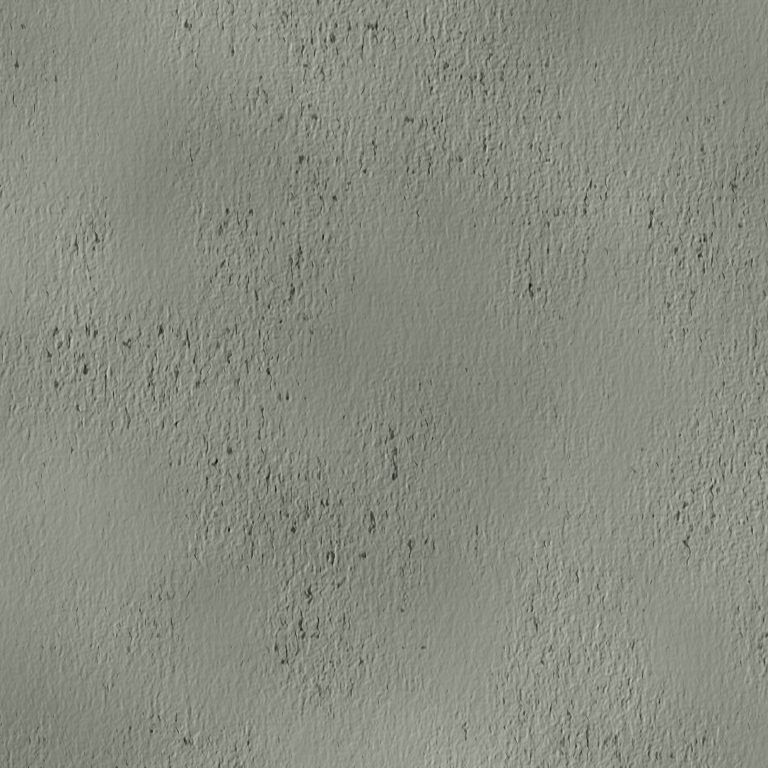
Give the GLSL for this texture, as a Shadertoy shader.

```glsl
// Grey-green plaster with a fine vertical grain, short dark cracks and soft cloudy tone.

float hash(vec2 p) {
    return fract(sin(dot(p, vec2(127.1, 311.7))) * 43758.5453);
}

float noise(vec2 p) {
    vec2 cell = floor(p), f = fract(p);
    f = f * f * (3.0 - 2.0 * f);
    return mix(mix(hash(cell), hash(cell + vec2(1, 0)), f.x),
               mix(hash(cell + vec2(0, 1)), hash(cell + vec2(1, 1)), f.x), f.y);
}

float fbm(vec2 p) {
    float sum = 0.0, amplitude = 0.5;
    for (int i = 0; i < 4; i++) {
        sum += amplitude * noise(p);
        p = mat2(1.6, 1.2, -1.2, 1.6) * p + 17.3;
        amplitude *= 0.5;
    }
    return sum / 0.9375;
}

// Surface height: long fibres, medium lumps and fine grit
float relief(vec2 p) {
    p.x += 0.003 * (noise(p * vec2(90.0, 110.0)) - 0.5);
    return 0.40 * noise(p * vec2(250.0, 62.0))
         + 0.38 * noise(p * vec2(310.0, 150.0) + 31.0)
         + 0.30 * noise(p * vec2(450.0, 290.0) + 73.0);
}

// Hairline vertical pits that gather where the surface is rough
float cracks(vec2 p, float roughness) {
    p.x += 0.004 * (noise(p * vec2(70.0, 130.0) + 9.0) - 0.5);
    float pits = noise(p * vec2(290.0, 58.0) + 51.0);
    pits += 0.35 * (noise(p * vec2(400.0, 210.0) + 87.0) - 0.5);
    return smoothstep(0.84, 1.14, pits + 0.22 * (roughness - 0.5));
}

void mainImage(out vec4 fragColor, in vec2 fragCoord) {
    vec2 uv = fragCoord / iResolution.xy;

    // Broad patches, dark in the middle and the corners
    vec2 wave = cos(6.2832 * (uv + 0.12 * (fbm(uv * 3.0 + 5.0) - 0.5)));
    float clouds = -0.026 * wave.x * wave.y + 0.13 * (fbm(uv * 4.0 + 40.0) - 0.5);

    // Grain lit from the upper left, with deeper shadows than highlights
    float roughness = smoothstep(0.25, 0.75, fbm(uv * vec2(10.0, 6.0) + 12.0));
    vec2 slope = vec2(0.0009, -0.0006);
    float grain = relief(uv + slope) - relief(uv - slope);
    grain *= 0.27 * mix(0.55, 1.45, roughness);
    grain += 0.8 * min(grain + 0.05, 0.0);

    // Shadowed pits with a faint bright lip beside them
    float pit = cracks(uv, roughness);
    float lip = cracks(uv - vec2(0.002, -0.001), roughness) * (1.0 - pit);

    float tone = clouds + grain - 0.26 * pit + 0.06 * lip;
    vec3 plaster = vec3(0.541, 0.557, 0.511);
    fragColor = vec4(clamp(plaster + tone * vec3(1.0, 1.0, 0.98), 0.0, 1.0), 1.0);
}
```
